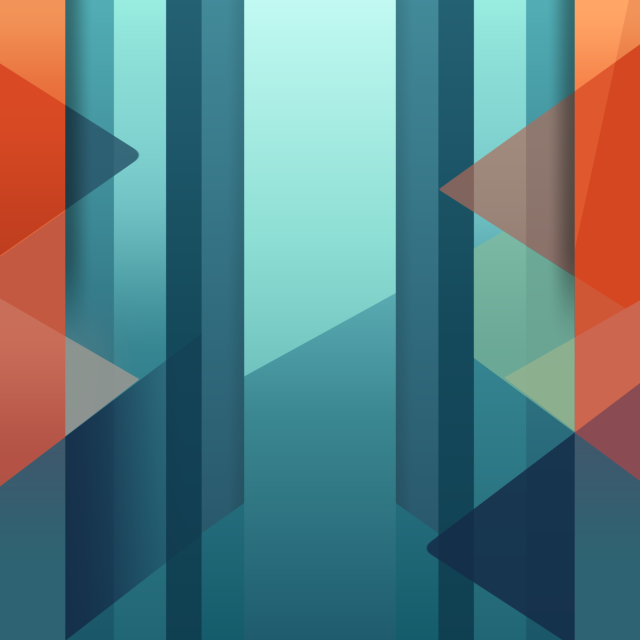
Give the GLSL for this background, as a Shadertoy shader.

```glsl
#define PILLAR_IN 0.1185
#define PILLAR_MID 0.185
#define PILLAR_OUT 0.2405
#define STRIP_IN 0.322
#define PANEL_IN 0.398
#define TIP_ROUND 0.018
#define SHADOW_WIDTH 0.045
#define NAVY vec3(0.08, 0.17, 0.28)
#define CLAY vec3(0.68, 0.42, 0.35)

// Coverage of the region where the signed distance is negative
float fill(float d) {
    float soft = 0.8 / iResolution.y;
    return 1.0 - smoothstep(-soft, soft, d);
}

// Area below a sloped line through a point
float under(vec2 p, vec2 a, float slope) {
    return fill((p.y - a.y - slope * (p.x - a.x)) / sqrt(1.0 + slope * slope));
}

float band(float x, float lo, float hi) {
    return fill(max(lo - x, x - hi));
}

// Sideways wedge: side is -1 when it opens left, 1 when it opens right
float wedge(vec2 p, vec2 apex, float side, float up, float down, float k) {
    float t = side * (p.x - apex.x);
    float a = (p.y - apex.y - up * t) / sqrt(1.0 + up * up);
    float b = (apex.y - p.y - down * t) / sqrt(1.0 + down * down);
    float h = max(k - abs(a - b), 0.0);
    return fill(max(a, b) + h * h / (4.0 * k));
}

// Vertical gradient through three heights: 0, mid and 1
vec3 ramp(float y, float mid, vec3 low, vec3 middle, vec3 high) {
    return y < mid ? mix(low, middle, y / mid)
                   : mix(middle, high, (y - mid) / (1.0 - mid));
}

// Mirrored pillars around the bright central opening
vec3 columns(vec2 p, float q) {
    vec3 c = ramp(p.y, 0.62, vec3(0.22, 0.55, 0.58), vec3(0.55, 0.87, 0.83), vec3(0.76, 0.98, 0.95));
    vec3 ground = ramp(p.y, 0.35, vec3(0.12, 0.36, 0.43), vec3(0.23, 0.53, 0.57), vec3(0.65, 1.0, 1.0));
    c = mix(c, ground, under(p, vec2(0.381, 0.4115), 0.55));

    // Inner pillar faces, cut on a slant at the foot
    vec3 face = ramp(p.y, 0.5, vec3(0.15, 0.31, 0.39), vec3(0.19, 0.42, 0.49), vec3(0.26, 0.54, 0.60));
    face *= 0.9 + 0.1 * smoothstep(PILLAR_IN, PILLAR_IN + 0.03, q);
    vec3 foot = vec3(0.14, 0.42, 0.48) - 0.06 * (1.0 - p.y / 0.2);
    float cut = under(vec2(q, p.y), vec2(PILLAR_IN, 0.214), -0.71);
    c = mix(c, mix(face, foot, cut), fill(PILLAR_IN - q));

    // Dark sides, pale slots and outer strips
    vec3 dark = ramp(p.y, 0.5, vec3(0.06, 0.25, 0.32), vec3(0.08, 0.29, 0.36), vec3(0.14, 0.38, 0.45));
    c = mix(c, dark, fill(PILLAR_MID - q));
    vec3 slot = ramp(p.y, 0.45, vec3(0.13, 0.40, 0.46), vec3(0.21, 0.52, 0.57), vec3(0.60, 0.93, 0.88));
    slot += 0.07 * smoothstep(0.45, 0.7, p.y) * smoothstep(1.0, 0.7, p.y);
    c = mix(c, slot, fill(PILLAR_OUT - q));
    vec3 strip = ramp(p.y, 0.5, vec3(0.10, 0.34, 0.41), vec3(0.20, 0.47, 0.53), vec3(0.32, 0.68, 0.71));
    return mix(c, strip, fill(STRIP_IN - q));
}

void mainImage(out vec4 fragColor, in vec2 fragCoord) {
    vec2 p = fragCoord / iResolution.xy;
    float q = abs(p.x - 0.5);
    float left = fill(p.x - 0.5);
    float right = 1.0 - left;

    // Shared wedge masks
    float leftTop = wedge(p, vec2(0.225, 0.758), -1.0, 0.635, 0.70, TIP_ROUND);
    float leftMid = wedge(p, vec2(0.218, 0.4075), -1.0, 0.58, 0.77, 0.002);
    float rightTop = wedge(p, vec2(0.685, 0.704), 1.0, 0.72, 0.64, 0.004);
    float rightMid = wedge(p, vec2(0.788, 0.410), 1.0, 0.57, 0.76, 0.002);
    float rightLow = wedge(p, vec2(0.659, 0.143), 1.0, 0.758, 0.65, TIP_ROUND);
    float leftSlope = under(p, vec2(0.26, 0.4375), 0.76);
    float rightSlope = under(p, vec2(0.898, 0.324), -0.74);

    vec3 c = columns(p, q);

    // Translucent layers on the left columns
    float haze = smoothstep(0.56, 0.42, p.y) * smoothstep(0.23, 0.10, p.x);
    c = mix(c, vec3(0.42, 0.53, 0.55), 0.45 * haze * (1.0 - leftSlope));
    c = mix(c, vec3(0.16, 0.34, 0.42), 0.85 * leftTop);
    c = mix(c, vec3(0.58, 0.59, 0.57), 0.9 * leftMid);
    float fold = leftSlope * (1.0 - under(p, vec2(0.381, 0.215), 0.775)) * fill(p.x - 0.315);
    c = mix(c, NAVY, fold * mix(0.9, 0.2, smoothstep(0.10, 0.30, p.x)));

    // Translucent layers on the right columns
    float moss = under(p, vec2(0.741, 0.612), 0.58) * (1.0 - rightSlope) * (1.0 - rightTop);
    moss *= band(p.x, 0.5 + PILLAR_OUT, 0.5 + PANEL_IN);
    c = mix(c, vec3(0.52, 0.73, 0.60), 0.68 * moss);
    c = mix(c, vec3(0.64, 0.72, 0.55), 0.6 * rightMid);
    c = mix(c, CLAY, 0.7 * rightTop);
    c = mix(c, NAVY, 0.85 * rightLow);

    // Shadow cast by the outer panels
    float shade = smoothstep(PANEL_IN - SHADOW_WIDTH, PANEL_IN, q) * smoothstep(0.45, 0.62, p.y);
    c *= 1.0 - 0.38 * shade;

    // Warm outer panels
    vec3 orange = mix(vec3(0.91, 0.43, 0.23), vec3(0.95, 0.58, 0.35), smoothstep(0.83, 1.0, p.y));
    vec3 red = mix(vec3(0.75, 0.24, 0.12), vec3(0.85, 0.29, 0.14), smoothstep(0.58, 0.85, p.y));
    vec3 slate = mix(vec3(0.18, 0.39, 0.45), vec3(0.25, 0.34, 0.42), smoothstep(0.1, 0.35, p.y));
    vec3 rose = mix(vec3(0.70, 0.32, 0.27), vec3(0.79, 0.43, 0.35), smoothstep(0.26, 0.5, p.y));

    vec3 panelL = mix(orange, red, leftTop);
    panelL = mix(panelL, vec3(0.76, 0.35, 0.25), under(p, vec2(0.0, 0.599), 0.70));
    panelL = mix(panelL, rose, leftMid);
    panelL = mix(panelL, slate, leftSlope);

    vec3 panelR = mix(orange, vec3(0.83, 0.28, 0.13), rightTop);
    float facet = fill((p.x - 0.898) - 0.217 * (p.y - 0.61));
    panelR += vec3(0.05, 0.07, 0.05) * facet;
    panelR = mix(panelR, vec3(0.81, 0.34, 0.21), under(p, vec2(1.0, 0.503), -0.64));
    panelR = mix(panelR, vec3(0.80, 0.40, 0.31), rightMid);
    panelR = mix(panelR, vec3(0.54, 0.30, 0.32), rightLow);
    panelR = mix(panelR, slate, rightSlope);

    c = mix(c, panelL * left + panelR * right, fill(PANEL_IN - q));
    fragColor = vec4(clamp(c, 0.0, 1.0), 1.0);
}
```
